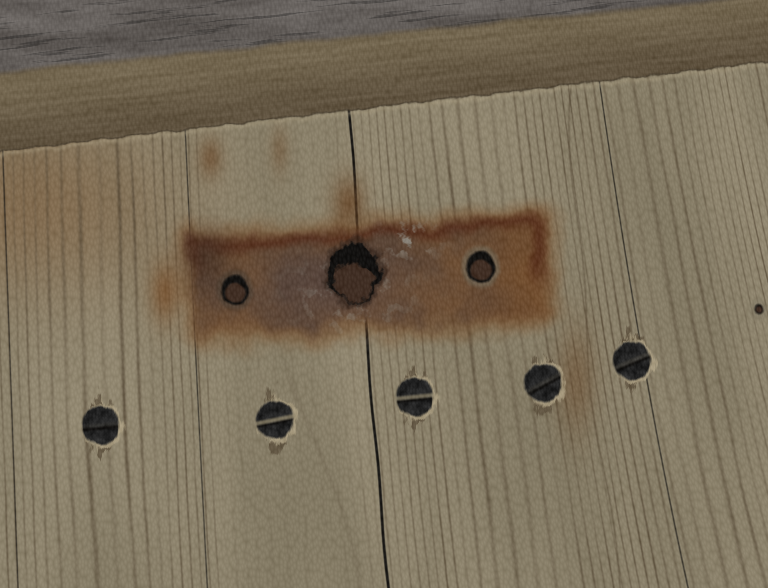
This texture is drawn by a WebGL 2 fragment shader. Its source:

```glsl
#version 300 es
precision highp float;
// Weathered planks under a beam, with a rust stain, three drilled holes and five old screws.
uniform vec2 u_resolution;
out vec4 fragColor;

const vec3 PALE = vec3(0.59, 0.55, 0.46);
const vec3 WOOD = vec3(0.50, 0.465, 0.38);
const vec3 GRAIN = vec3(0.33, 0.28, 0.21);
const vec3 CHIP = vec3(0.67, 0.62, 0.51);
const vec3 SOOT = vec3(0.07, 0.065, 0.06);
const vec3 HOLLOW = vec3(0.25, 0.18, 0.14);
const vec3 ORANGE = vec3(0.46, 0.30, 0.16);

vec2 hash2(vec2 p) {
  return fract(sin(vec2(dot(p, vec2(127.1, 311.7)), dot(p, vec2(269.5, 183.3)))) * 43758.5);
}

// Cellular noise: distance to the nearest scattered point.
float cells(vec2 p) {
  vec2 id = floor(p);
  float d = 2.0;
  for (int k = 0; k < 9; k++) {
    vec2 o = id + vec2(k % 3 - 1, k / 3 - 1);
    d = min(d, length(o + hash2(o) - p));
  }
  return d;
}

// Layered, folded sines, roughly -1 to 1.
float waves(vec2 p) {
  float sum = 0.0, amp = 0.5;
  for (int i = 0; i < 5; i++) {
    p = mat2(0.8, 0.6, -0.6, 0.8) * p * 1.7 + 1.3;
    sum += amp * sin(p.x + 1.4 * sin(p.y));
    amp *= 0.62;
  }
  return sum;
}

float fill(float d, float soft) { return 1.0 - smoothstep(-soft, soft, d); }
float line(float d, float width, float soft) { return fill(abs(d) - width, soft); }
float blob(vec2 p, float x, float y, float w, float h) {
  vec2 q = (p - vec2(x, y)) / vec2(w, h);
  return exp(-dot(q, q));
}

// Plank surface; g runs across the fanned grain.
vec3 planks(vec2 p, float g, float px) {
  float drift = waves(vec2(g * 9.0, p.y * 2.5));
  vec3 c = mix(WOOD, PALE, clamp(0.45 + 0.35 * drift, 0.0, 1.0));
  c = mix(c, ORANGE, 0.4 * blob(p, 0.04, 0.5, 0.18, 0.12));
  float phase = g * 62.0 + 1.1 * sin(g * 23.0) + 0.18 * drift;
  float stripe = pow(0.5 + 0.5 * cos(6.2832 * phase), 7.0);
  float plain = smoothstep(0.27, 0.3, g) * fill(g - 0.5, 0.04);
  float strength = (0.25 + 0.5 * hash2(vec2(floor(phase + 0.5), 3.0)).x) * (1.0 - 0.8 * plain);
  c = mix(c, GRAIN, stripe * strength * (0.75 + 0.3 * waves(vec2(g * 40.0, p.y * 9.0))));
  // Arching growth rings.
  float bend = 0.744 + 0.13 * pow(max(0.62 - p.y, 0.0), 1.5) + 0.004 * sin(p.y * 19.0);
  c = mix(c, GRAIN, 0.55 * line(p.x - bend, 0.001, 0.002));
  float arch = 0.41 + 0.06 * sin(p.y * 7.0 + 1.8);
  c = mix(c, GRAIN, 0.3 * line(p.x - arch, 0.001, 0.006) * fill(p.y - 0.3, 0.05));
  // Joints between the boards.
  float joint = line(g - 0.0235, 0.0007, px) + line(g - 0.27, 0.0008, px) + line(g - 0.896, 0.001, px);
  c = mix(c, SOOT, 0.65 * joint);
  return mix(c, SOOT, 0.95 * line(g - 0.506 + 0.001 * sin(p.y * 31.0), 0.0018, px));
}

// Rust left by a removed plate.
vec3 rust(vec3 c, vec2 p) {
  vec2 q = p - vec2(0.482, 0.405);
  q += vec2(0.07, -0.065) * q.yx;
  float rough = waves(p * 20.0);
  vec2 e = abs(q) - vec2(0.222, 0.056);
  float d = length(max(e, 0.0)) + min(max(e.x, e.y), 0.0) - 0.014 + 0.009 * rough;
  c = mix(c, ORANGE, 0.65 * fill(d - 0.008, 0.02));
  c = mix(c, ORANGE, 0.7 * blob(p, 0.215, 0.385, 0.02, 0.04));
  vec3 stain = mix(vec3(0.33, 0.25, 0.2), vec3(0.42, 0.3, 0.2), clamp(0.5 + 0.6 * rough, 0.0, 1.0));
  stain = mix(stain, ORANGE, 0.6 * smoothstep(0.1, 0.2, q.x));
  stain = mix(stain, vec3(0.3, 0.25, 0.25), 0.7 * blob(p, 0.43, 0.39, 0.1, 0.05));
  c = mix(c, stain, 0.85 * fill(d + 0.006, 0.013));
  float rim = line(d + 0.014, 0.007, 0.012) * smoothstep(0.0, 0.05, q.y + 0.35 * max(q.x - 0.1, 0.0));
  c = mix(c, vec3(0.3, 0.14, 0.08), 0.75 * rim);
  c = mix(c, HOLLOW, 0.6 * blob(p, 0.27, 0.43, 0.03, 0.035));
  // Drips above and below the plate.
  float drips = blob(p, 0.454, 0.5, 0.022, 0.035) + 0.8 * blob(p, 0.274, 0.56, 0.015, 0.025)
    + 0.5 * blob(p, 0.364, 0.57, 0.012, 0.03) + 0.6 * blob(p, 0.75, 0.27, 0.025, 0.07);
  c = mix(c, ORANGE * 0.85, 0.7 * drips);
  // Chalky flecks.
  float chalk = blob(p, 0.535, 0.455, 0.032, 0.022) + 0.6 * blob(p, 0.46, 0.385, 0.07, 0.05);
  return mix(c, vec3(0.58, 0.58, 0.55), 0.75 * chalk * smoothstep(0.15, 0.8, waves(p * 75.0)));
}

// Hole with a pale halo, sooty wall and hollow centre shifted down.
vec3 hole(vec3 c, vec2 p, float r, float halo, float ragged, float px) {
  float n = ragged * waves(p * 80.0), d = length(p * vec2(1.0, 0.9)) - r + n;
  c = mix(c, mix(HOLLOW, PALE, halo) * 0.85, 0.7 * fill(d - 0.006, 0.004));
  c = mix(c, SOOT, fill(d, px + 0.001));
  return mix(c, HOLLOW, fill(length(p + vec2(0.0, r * r * 10.0)) - r * 0.74 + n, px + 0.001));
}

// Slotted screw head in splintered wood.
vec3 screw(vec3 c, vec2 p, float angle, float shine, float px) {
  float rough = waves(p * vec2(150.0, 55.0) + angle * 9.0);
  float split = fill(length(p * vec2(1.5, 0.65)) - 0.024 + 0.008 * rough, 0.003);
  c = mix(c, mix(GRAIN, CHIP, smoothstep(-0.3, 0.4, rough)), 0.7 * split);
  c = mix(c, CHIP, 0.85 * fill(length(p - vec2(0.003, -0.001)) - 0.027 + 0.004 * rough, 0.002));
  vec3 metal = vec3(0.14) + 0.05 * waves(p * 110.0 + angle);
  float slot = p.y * cos(angle) - p.x * sin(angle);
  metal = mix(metal, SOOT, line(slot + 0.004, 0.002, 0.002));
  metal = mix(metal, WOOD, shine * line(slot, 0.0026, 0.001 + px));
  return mix(c, metal, fill(length(p) - 0.0245 + 0.0015 * rough, px + 0.001));
}

// Beam with a brown front and a grey upper face.
vec3 beam(vec2 p, float above, float px) {
  float top = p.y - 0.671 - 0.101 * p.x + 0.002 * waves(p * 18.0);
  float streak = waves(vec2(p.x * 12.0, (p.y - 0.11 * p.x) * 200.0));
  vec3 front = mix(vec3(0.37, 0.32, 0.245), vec3(0.45, 0.4, 0.31), smoothstep(0.0, 0.09, above));
  vec3 upper = vec3(0.385, 0.365, 0.35) + 0.05 * waves(p * vec2(8.0, 40.0));
  upper *= 1.0 - 0.3 * smoothstep(0.3, 0.9, streak);
  vec3 c = mix(front, upper, smoothstep(-0.004, 0.004 + px, top)) + 0.025 * streak;
  return mix(c, GRAIN, 0.4 * line(top, 0.001, 0.006));
}

void main() {
  vec2 p = gl_FragCoord.xy / u_resolution * vec2(1.0, 0.766);
  float px = 1.0 / u_resolution.x;
  float g = p.x + p.y * (0.035 + 0.23 * p.x * p.x);
  vec3 c = rust(planks(p, g, px), p);
  c = hole(c, p - vec2(0.306, 0.388), 0.0175, 0.3, 0.001, px);
  c = hole(c, p - vec2(0.626, 0.418), 0.0185, 0.8, 0.001, px);
  c = hole(c, p - vec2(0.461, 0.411), 0.034, 0.0, 0.005, px);
  // Screws: centre, slot angle, slot brightness.
  vec4 screws[5] = vec4[5](vec4(0.131, 0.212, 0.1, 0.1), vec4(0.358, 0.219, 0.2, 0.9),
    vec4(0.54, 0.249, 0.1, 0.8), vec4(0.707, 0.267, 0.5, 0.15), vec4(0.823, 0.296, 0.4, 0.2));
  for (int i = 0; i < 5; i++) c = screw(c, p - screws[i].xy, screws[i].z, screws[i].w, px);
  c = hole(c, p - vec2(0.988, 0.363), 0.006, 1.0, 0.001, px);
  // Splintered joint beneath the beam.
  float above = p.y - 0.569 - 0.117 * p.x + 0.0018 * waves(p * 65.0);
  c = mix(c, CHIP, 0.45 * line(above + 0.004, 0.002, 0.004));
  c = mix(c, beam(p, above, px), smoothstep(-px, px, above));
  c = mix(c, GRAIN * 0.7, 0.6 * line(above, 0.001, 0.0015));
  // Fine surface grit.
  c += 0.07 * (0.45 - cells(vec2(g * 240.0, p.y * 130.0)));
  fragColor = vec4(clamp(c, 0.0, 1.0), 1.0);
}
```
